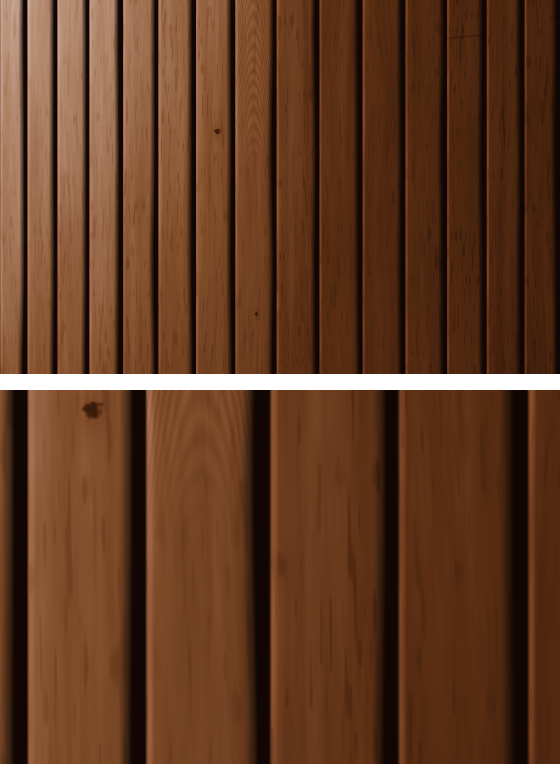
Top: the whole. Bottom: its middle third, enlarged.
Give the GLSL for this texture, as a WebGL 1 fragment shader.

```glsl
precision highp float;
// Fifteen upright varnished wood slats with dark gaps, lit from the upper left.
// Slat edges follow a smooth spacing curve; a tone value built from light, grain,
// pores, knots and bevels is turned into colour by a five-step wood ramp.
uniform vec2 u_resolution;

const float SLATS = 15.0;
const float GAP = 0.0088;          // dark gap, in canvas widths
const float SHADE = 0.0075;        // soft rounding next to the gap
const float BEVEL = 0.0062;        // lit left edge
const float GRAIN = 0.34;
const float PORES = 0.55;
const float SLAT_VARIATION = 0.34;
const float ARCH_SLAT = 7.0;       // slat with arched growth rings
const float JOINT_SLAT = 12.0;     // slat with a cross joint
const float JOINT_Y = 0.599;
const vec3 KNOT = vec3(0.388, 0.433, 0.0062);       // x, y, radius
const vec3 SMALL_KNOT = vec3(0.458, 0.107, 0.0032);

const vec3 GAP_COLOR = vec3(0.065, 0.025, 0.016);
const vec3 WOOD_DEEP = vec3(0.215, 0.100, 0.036);
const vec3 WOOD_DARK = vec3(0.355, 0.180, 0.075);
const vec3 WOOD_MID = vec3(0.520, 0.315, 0.175);
const vec3 WOOD_LIGHT = vec3(0.680, 0.505, 0.390);
const vec3 WOOD_SHEEN = vec3(0.830, 0.735, 0.690);

float hash(vec2 p) {
  vec3 q = fract(vec3(p.xyx) * 0.1031);
  q += dot(q, q.yzx + 33.33);
  return fract((q.x + q.y) * q.z);
}

float noise(vec2 p) {
  vec2 c = floor(p), f = fract(p);
  f = f * f * (3.0 - 2.0 * f);
  return mix(mix(hash(c), hash(c + vec2(1.0, 0.0)), f.x),
             mix(hash(c + vec2(0.0, 1.0)), hash(c + 1.0), f.x), f.y);
}

// Left edge of a slat: narrow at the left, widest right of centre.
float slatEdge(float i) {
  float t = i / SLATS;
  float curve = t * (0.631 + t * (0.7897 - 0.4207 * t));
  return curve + 0.006 * (1.0 - 0.65 * t) * sin(9.42478 * t);
}

vec3 woodRamp(float v) {
  vec3 c = mix(WOOD_DEEP, WOOD_DARK, clamp(v, 0.0, 1.0));
  c = mix(c, WOOD_MID, clamp(v - 1.0, 0.0, 1.0));
  c = mix(c, WOOD_LIGHT, clamp(v - 2.0, 0.0, 1.0));
  return mix(c, WOOD_SHEEN, clamp(v - 3.0, 0.0, 1.0));
}

// Dark core with a faint halo stretched along the grain.
float knotMask(vec2 p, vec3 knot) {
  vec2 d = (p - knot.xy) / knot.z;
  d += 0.5 * (noise(p * 350.0) - 0.5);
  float core = 1.0 - smoothstep(0.55, 1.1, length(d));
  return core + 0.2 * exp(-dot(d, d * vec2(0.35, 0.12)));
}

void main() {
  vec2 uv = gl_FragCoord.xy / u_resolution;
  vec2 p = gl_FragCoord.xy / u_resolution.x;
  float pixel = 1.0 / u_resolution.x;

  // Find the slat and the distances to its two sides.
  float slat = 0.0;
  for (int i = 1; i < 15; i++) {
    slat += step(slatEdge(float(i)), p.x);
  }
  float left = slatEdge(slat);
  float right = slatEdge(slat + 1.0);
  float wobble = 0.0035 * (noise(vec2(p.y * 5.0, slat * 7.3)) - 0.5);
  float fromLeft = p.x - left;
  float toGap = right - p.x - GAP + wobble;
  float across = fromLeft / (right - left);
  float seed = hash(vec2(slat + 3.0, 17.0));

  // Overall light, strongest at the upper left.
  float tone = mix(3.1, 0.55, smoothstep(-0.15, 0.9, p.x));
  tone += (uv.y - 0.5) * mix(1.35, 0.1, smoothstep(0.0, 0.75, p.x));
  tone += (seed - 0.5) * SLAT_VARIATION;

  // Wavy long grain, fine fibre and short dark pores.
  vec2 g = vec2(p.x + 0.012 * (noise(vec2(p.y * 4.0, slat * 5.1)) - 0.5), p.y);
  g += vec2(slat * 0.37, seed * 9.0);
  float grain = noise(g * vec2(75.0, 3.0)) + 0.6 * noise(g * vec2(210.0, 8.0))
              + 0.5 * noise(g * vec2(430.0, 32.0)) - 1.05;
  tone += GRAIN * grain;
  float pore = smoothstep(0.68, 0.92, noise(g * vec2(340.0, 38.0)));
  float poreAmount = 0.25 + 0.75 * hash(vec2(slat, 41.0));
  tone -= PORES * pore * poreAmount * (0.35 + 0.65 * noise(g * vec2(40.0, 6.0)));
  tone += 0.16 * (noise(p * vec2(14.0, 7.0) + slat * 3.7) - 0.5);

  // Arched rings, knots and the cross joint.
  float arch = p.y + 0.20 * (across - 0.45) * (across - 0.45) * 4.0;
  float archFade = smoothstep(0.34, 0.46, p.y) * (1.0 - step(0.5, abs(slat - ARCH_SLAT)));
  tone += 0.17 * archFade * sin(arch * 260.0 + 5.0 * noise(p * vec2(40.0, 12.0)));
  tone -= 1.7 * (knotMask(p, KNOT) + knotMask(p, SMALL_KNOT));
  float joint = abs(p.y - JOINT_Y - 0.10 * fromLeft);
  float jointMask = 1.0 - smoothstep(0.0007, 0.0007 + 1.5 * pixel, joint);
  tone -= 0.45 * jointMask * (1.0 - step(0.5, abs(slat - JOINT_SLAT)));

  // Lit bevel on the left, rounded falloff on the right.
  float bevel = smoothstep(0.0, 0.002, fromLeft) * (1.0 - smoothstep(0.003, BEVEL, fromLeft));
  tone += bevel * mix(0.25, 0.75, smoothstep(0.2, 0.8, p.x)) * (0.7 + 0.6 * noise(p * vec2(90.0, 25.0)));
  tone -= 0.13 * smoothstep(0.5, 1.0, across);

  vec3 color = woodRamp(tone);
  color += vec3(0.025, 0.004, 0.010) * bevel;
  color *= mix(0.48, 1.0, smoothstep(0.0, SHADE, toGap));
  float face = smoothstep(-0.0015 - pixel, 0.0015, toGap)
             * smoothstep(-pixel, max(0.0018, pixel), fromLeft);
  gl_FragColor = vec4(mix(GAP_COLOR, color, face), 1.0);
}
```
